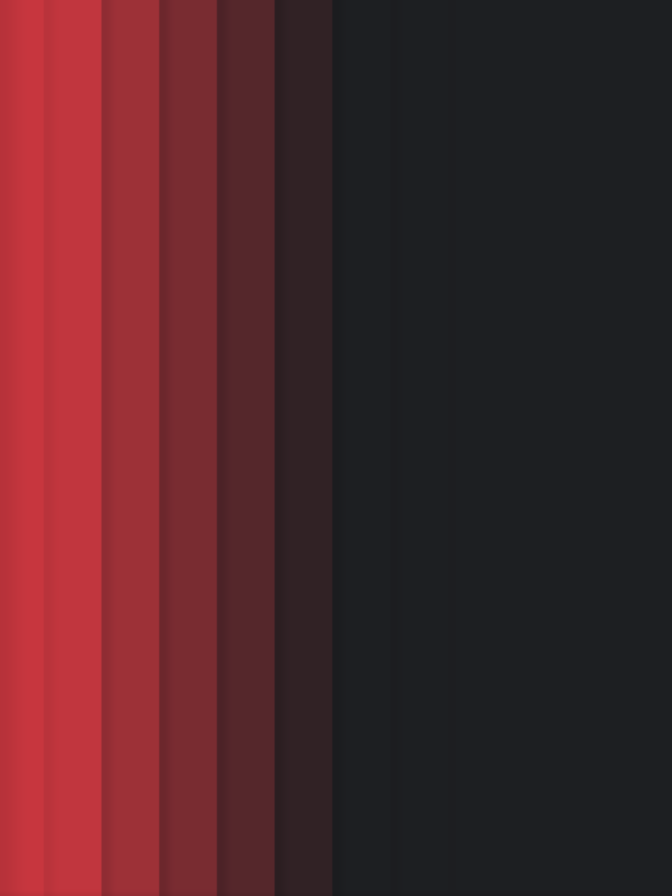
Reproduce this background procedurally as a Shadertoy shader.

```glsl
// Colour of the strip with the given index: red fading to charcoal
vec3 stripColor(float index) {
    float redness = clamp(1.18 - 0.213 * index, 0.0, 1.0);
    return mix(vec3(0.115, 0.121, 0.133), vec3(0.78, 0.213, 0.245), redness);
}

void mainImage(out vec4 fragColor, in vec2 fragCoord) {
    vec2 uv = fragCoord / iResolution.xy;
    float stripWidth = 0.0859;

    // Signed distance to the nearest strip edge, in strip widths
    float position = (uv.x - 0.151) / stripWidth + 2.0;
    float edge = floor(position + 0.5);
    float offset = position - edge;

    // Crisp but antialiased step between neighbouring strips
    float softness = max(0.02, 0.7 / (iResolution.x * stripWidth));
    float side = smoothstep(-softness, softness, offset);
    vec3 color = mix(stripColor(edge - 1.0), stripColor(edge), side);

    // Narrow shadow falling to the right of each edge
    float strength = 0.11 * smoothstep(-0.5, 3.0, edge) * (1.0 - smoothstep(5.0, 9.0, edge));
    float shadow = side * (1.0 - smoothstep(0.06, 0.28, offset));
    color *= 1.0 - strength * shadow;

    // Gentle darkening along the left and bottom borders
    color *= 1.0 - 0.08 * (1.0 - smoothstep(0.0, 0.045, uv.x));
    color *= 1.0 - 0.05 * (1.0 - smoothstep(0.0, 0.008, uv.y));

    fragColor = vec4(color, 1.0);
}
```
